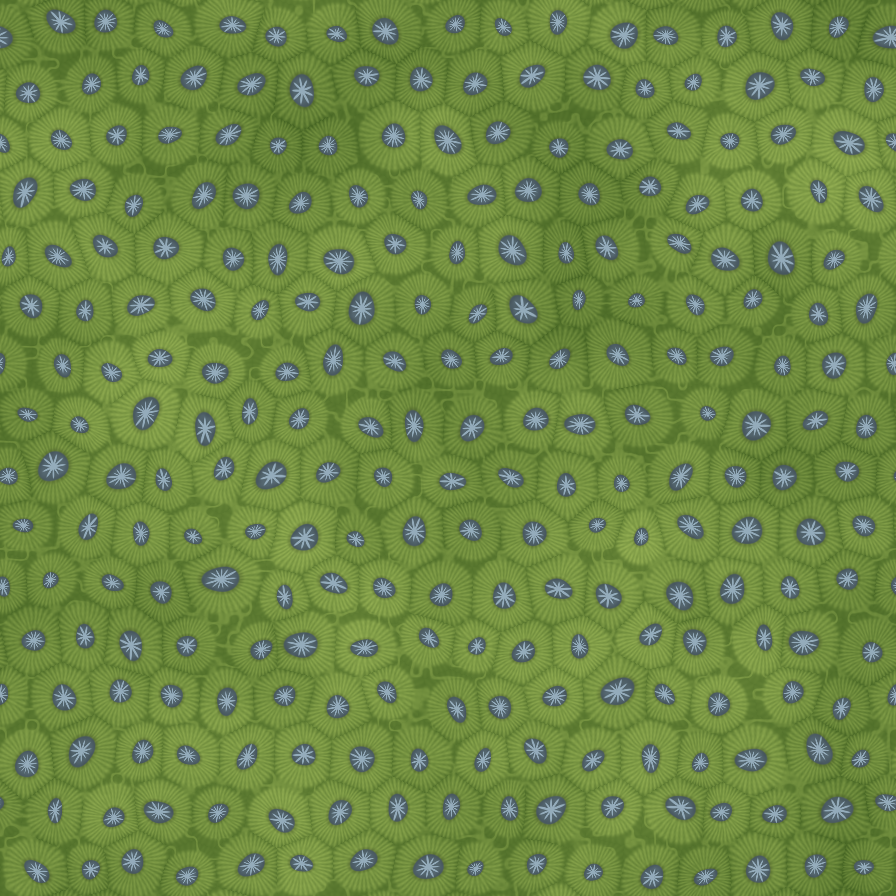
Write a Shadertoy shader that draws this texture.

```glsl
// A tiling colony of green coral polyps: staggered, jittered cells split by a
// size-weighted Voronoi, each with radial septa and a slate eye holding a pale star.
// Dark feathery seams, netted gaps and wrapped noise break up the greens.

#define CELLS 16.0
#define JITTER 0.34
#define RADIUS 0.50
#define RADIUS_VARY 0.20
#define SEAM_WIDTH 0.11
#define SEPTA_CONTRAST 0.42
#define TONE_VARY 0.75
#define MOSS vec3(0.325, 0.445, 0.170)
#define LEAF vec3(0.515, 0.625, 0.285)
#define SLATE vec3(0.325, 0.395, 0.430)
#define STAR vec3(0.580, 0.675, 0.735)

const float TAU = 6.2831853;

float hash(vec2 p) {
    return fract(sin(dot(p, vec2(127.1, 311.7))) * 43758.5453);
}

// Value noise on the unit square that wraps after a whole number of steps
float noise(vec2 uv, float period) {
    vec2 p = uv * period;
    vec2 i = floor(p), f = fract(p);
    f = f * f * (3.0 - 2.0 * f);
    vec2 a = mod(i, period), b = mod(i + 1.0, period);
    return mix(mix(hash(a), hash(vec2(b.x, a.y)), f.x),
               mix(hash(vec2(a.x, b.y)), hash(b), f.x), f.y);
}

mat2 rotation(float angle) {
    float c = cos(angle), s = sin(angle);
    return mat2(c, -s, s, c);
}

// Nearest polyp: local offset, wrapped id, radius, and the two lowest distances
void findPolyp(vec2 p, out vec2 local, out vec2 id, out float radius, out vec2 nearest) {
    nearest = vec2(9.0);
    local = id = vec2(0.0);
    radius = RADIUS;
    float row = floor(p.y);
    for (int j = -1; j <= 1; j++) {
        float y = row + float(j);
        float stagger = 0.5 * mod(y, 2.0);
        float column = floor(p.x - stagger);
        for (int i = -1; i <= 1; i++) {
            vec2 cell = vec2(column + float(i), y);
            vec2 key = mod(cell, CELLS);
            vec2 shift = JITTER * (vec2(hash(key + 3.1), hash(key + 17.7)) - 0.5);
            vec2 v = p - cell - vec2(stagger, 0.0) - 0.5 - shift;
            v = rotation(TAU * hash(key + 41.3)) * v;
            float stretch = mix(0.92, 1.0, hash(key + 29.9));
            v *= vec2(stretch, 1.0 / stretch);
            float r = RADIUS + RADIUS_VARY * (hash(key + 53.2) - 0.5);
            float d = length(v) - r;
            if (d < nearest.x) {
                nearest = vec2(d, nearest.x);
                local = v;
                id = key;
                radius = r;
            } else {
                nearest.y = min(nearest.y, d);
            }
        }
    }
}

// Radial ridges, doubling in number away from the eye, with faint beading
float septa(float angle, float dist, float count, float wobble) {
    float phase = angle * count + wobble;
    float inner = cos(phase), outer = cos(2.0 * phase);
    float ridge = mix(inner, outer, smoothstep(0.24, 0.38, dist));
    return ridge * (0.82 + 0.18 * cos(dist * 70.0 + 2.0 * inner));
}

// Pale star with tapering arms of uneven length; e is 1 at the rim of the eye
float starMask(float angle, float e, vec2 id) {
    float arms = 9.0 + floor(5.0 * hash(id + 61.0));
    float turn = (angle / TAU + 0.5) * arms;
    float reach = mix(0.65, 1.0, hash(id + 7.0 * mod(floor(turn), arms)));
    float across = abs(fract(turn) - 0.5) * 2.0;
    float halfWidth = mix(0.95, 0.12, min(e / reach, 1.0));
    float arm = smoothstep(halfWidth + 0.22, halfWidth - 0.22, across);
    return max(arm, smoothstep(0.38, 0.18, e)) * smoothstep(reach + 0.1, reach - 0.1, e);
}

void mainImage(out vec4 fragColor, in vec2 fragCoord) {
    vec2 uv = fragCoord / iResolution.xy;
    float pixel = CELLS / iResolution.y;
    vec2 local, id, nearest;
    float radius;
    findPolyp(uv * CELLS, local, id, radius, nearest);
    float dist = length(local);
    float angle = atan(local.y, local.x);

    // Broad tone patches, polyp tint and fine grain
    float patches = 0.6 * noise(uv, 6.0) + 0.4 * noise(uv + 0.37, 13.0) - 0.5;
    float grain = noise(uv, 190.0) - 0.5;
    float tone = 0.76 + TONE_VARY * patches + 0.16 * (hash(id + 71.0) - 0.5) + 0.14 * grain;

    // Septa and the feathery dark seam between polyps
    float count = 17.0 + floor(6.0 * hash(id + 83.0));
    float ridge = septa(angle, dist, count, 1.6 * noise(uv, 80.0));
    float seam = exp(-(nearest.y - nearest.x) / (SEAM_WIDTH * (1.0 - 0.35 * ridge)));
    tone += 0.5 * SEPTA_CONTRAST * ridge - 0.55 * seam;
    tone += 0.10 * smoothstep(0.5, 0.25, dist / radius);

    // Sunken gaps crossed by a thin pale net
    float gap = smoothstep(0.02, 0.12, nearest.x);
    float net = smoothstep(0.16, 0.03, abs(noise(uv, 84.0) - 0.5));
    tone = mix(tone, 0.05 + 0.65 * net + 0.4 * patches, 0.8 * gap);
    vec3 color = mix(MOSS, LEAF, clamp(tone, -0.25, 1.3));

    // Oval eye with a shaded rim and the star inside
    float squash = mix(0.82, 1.0, hash(id + 97.0));
    float eyeRadius = radius * mix(0.33, 0.46, hash(id + 13.0));
    float e = length(local * vec2(squash, 1.0 / squash)) / eyeRadius;
    e += 0.04 * sin(3.0 * angle + TAU * hash(id + 23.0));
    float soft = max(0.07, 0.6 * pixel / eyeRadius);
    color *= 1.0 - 0.16 * smoothstep(1.35, 1.0, e);
    vec3 eye = SLATE * (1.0 - 0.12 * smoothstep(0.6, 1.0, e) + 0.08 * grain);
    eye = mix(eye, STAR, starMask(angle, e, id));
    color = mix(color, eye, smoothstep(1.0 + soft, 1.0 - soft, e));

    fragColor = vec4(color, 1.0);
}
```
